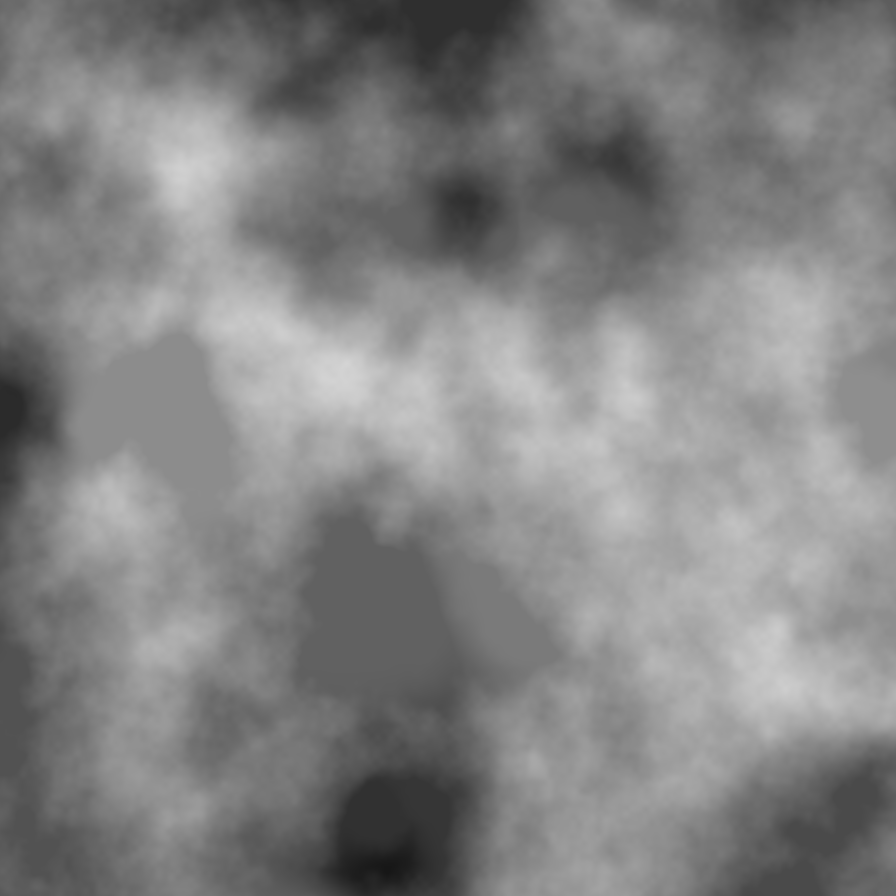
A three.js fragment shader for this texture:

```glsl
// Soft grey clouds whose hollows are filled to flat, ragged-edged pools.
// Layered value noise makes the clouds; a jittered cell grid scatters the
// pools, each sliding into a hollow and filling it up to its lowest rim.

varying vec2 vUv;

const float CLOUD_SCALE = 4.0;
const float POOL_GRID = 4.0;
const float MEAN_GREY = 0.412;
const float CONTRAST = 1.27;
const float OVERFILL = 0.025;
const int DETAIL_OCTAVES = 6;
const int COARSE_OCTAVES = 2;
const int RIM_SAMPLES = 7;

float hash(vec2 p) {
  vec3 q = fract(vec3(p.xyx) * 0.1031);
  q += dot(q, q.yzx + 33.33);
  return fract((q.x + q.y) * q.z);
}

float valueNoise(vec2 p) {
  vec2 cell = floor(p);
  vec2 f = fract(p);
  vec2 blend = f * f * (3.0 - 2.0 * f);
  float low = mix(hash(cell), hash(cell + vec2(1.0, 0.0)), blend.x);
  float high = mix(hash(cell + vec2(0.0, 1.0)), hash(cell + 1.0), blend.x);
  return mix(low, high, blend.y);
}

// Layered noise around 0.5; each octave is turned to hide the lattice.
float cloudHeight(vec2 uv, int octaves) {
  const mat2 turn = mat2(0.8, 0.6, -0.6, 0.8);
  vec2 p = uv * CLOUD_SCALE + vec2(37.3, 61.8);
  float height = 0.5;
  float amplitude = 0.5;
  for (int i = 0; i < DETAIL_OCTAVES; i++) {
    if (i >= octaves) break;
    height += amplitude * (valueNoise(p) - 0.5);
    p = turn * p * 2.03 + vec2(17.1, 9.7);
    amplitude *= 0.5;
  }
  return height;
}

// Moves a point a few steps down the coarse slope.
vec2 slideDownhill(vec2 p, float stepSize) {
  const float probe = 0.01;
  for (int i = 0; i < 3; i++) {
    float here = cloudHeight(p, COARSE_OCTAVES);
    vec2 slope = vec2(
      cloudHeight(p + vec2(probe, 0.0), COARSE_OCTAVES) - here,
      cloudHeight(p + vec2(0.0, probe), COARSE_OCTAVES) - here);
    p -= stepSize * slope / (length(slope) + 0.003);
  }
  return p;
}

// Lowest coarse height on a circle: the level at which a pool spills.
float rimLevel(vec2 centre, float radius) {
  float lowest = 1.0;
  for (int i = 0; i < RIM_SAMPLES; i++) {
    float angle = 6.2832 * float(i) / float(RIM_SAMPLES);
    vec2 rim = centre + radius * vec2(cos(angle), sin(angle));
    lowest = min(lowest, cloudHeight(rim, COARSE_OCTAVES));
  }
  return lowest;
}

// Height that one pool adds to the cloud at uv.
float poolLift(vec2 uv, vec2 cell, float height, float ragged) {
  vec2 jitter = vec2(hash(cell + 21.0), hash(cell + 58.0));
  vec2 start = (cell + mix(vec2(0.25), vec2(0.75), jitter)) / POOL_GRID;
  vec2 centre = slideDownhill(start, 0.03);
  float radius = mix(0.06, 0.12, hash(cell + 83.0));
  float level = rimLevel(centre, radius) + OVERFILL;
  float reach = 1.0 - smoothstep(radius, radius * 1.7,
                                 distance(uv, centre) + ragged);
  return max(level - height, 0.0) * reach;
}

// Strongest lift among the pools of the surrounding cells.
float fillHollows(vec2 uv, float height) {
  float ragged = 0.3 * (height - cloudHeight(uv, COARSE_OCTAVES));
  vec2 home = floor(uv * POOL_GRID);
  float lift = 0.0;
  for (int y = -1; y <= 1; y++) {
    for (int x = -1; x <= 1; x++) {
      vec2 cell = home + vec2(float(x), float(y));
      lift = max(lift, poolLift(uv, cell, height, ragged));
    }
  }
  return height + lift;
}

void main() {
  float height = cloudHeight(vUv, DETAIL_OCTAVES);
  float filled = fillHollows(vUv, height);
  float grey = MEAN_GREY + CONTRAST * (filled - 0.5);
  gl_FragColor = vec4(vec3(clamp(grey, 0.0, 1.0)), 1.0);
}
```
